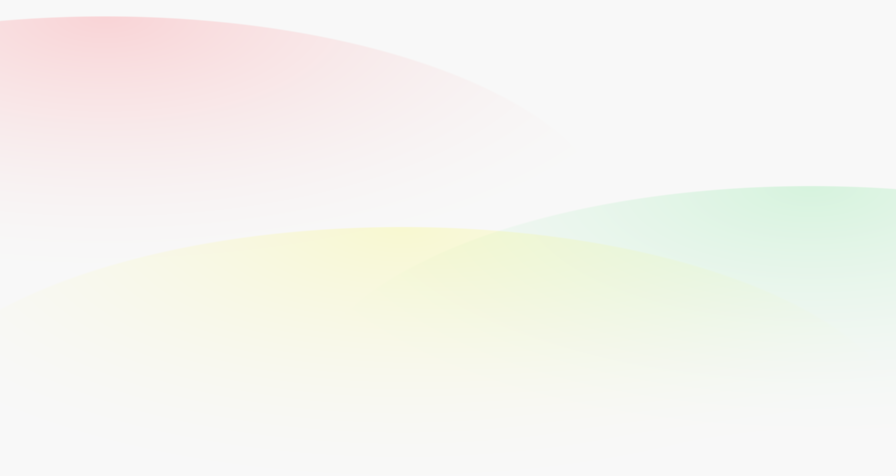
A WebGL 2 fragment shader for this background:

```glsl
#version 300 es
precision highp float;

uniform vec2 u_resolution;
out vec4 fragColor;

#define PAPER vec3(0.973, 0.973, 0.972)
#define PINK vec3(0.99, 0.26, 0.31)
#define YELLOW vec3(0.98, 0.97, 0.2)
#define GREEN vec3(0.31, 0.87, 0.46)
#define PINK_CREST vec2(0.117, 0.9655)
#define YELLOW_CREST vec2(0.449, 0.523)
#define GREEN_CREST vec2(0.905, 0.609)
#define HILL_RADII vec2(0.569, 0.45)
#define GLOW_RADII vec2(0.67, 0.55)
#define FALLOFF 1.6
#define OPACITY 0.2

// Coverage of an ellipse whose topmost point is the crest
float hillMask(vec2 uv, vec2 crest) {
    vec2 center = crest - vec2(0.0, HILL_RADII.y);
    float radius = length((uv - center) / HILL_RADII);
    float edge = max(fwidth(radius), 1e-4);
    return 1.0 - smoothstep(1.0 - edge, 1.0 + edge, radius);
}

// Elliptical glow that drops quickly near the crest, then tails off
float crestGlow(vec2 uv, vec2 crest) {
    float distanceToCrest = length((uv - crest) / GLOW_RADII);
    return pow(max(1.0 - distanceToCrest, 0.0), FALLOFF);
}

vec3 addHill(vec3 base, vec2 uv, vec2 crest, vec3 tint) {
    float alpha = OPACITY * hillMask(uv, crest) * crestGlow(uv, crest);
    return mix(base, tint, alpha);
}

void main() {
    vec2 uv = gl_FragCoord.xy / u_resolution;

    // Translucent hills layered over the paper
    vec3 color = PAPER;
    color = addHill(color, uv, PINK_CREST, PINK);
    color = addHill(color, uv, GREEN_CREST, GREEN);
    color = addHill(color, uv, YELLOW_CREST, YELLOW);

    fragColor = vec4(color, 1.0);
}
```
